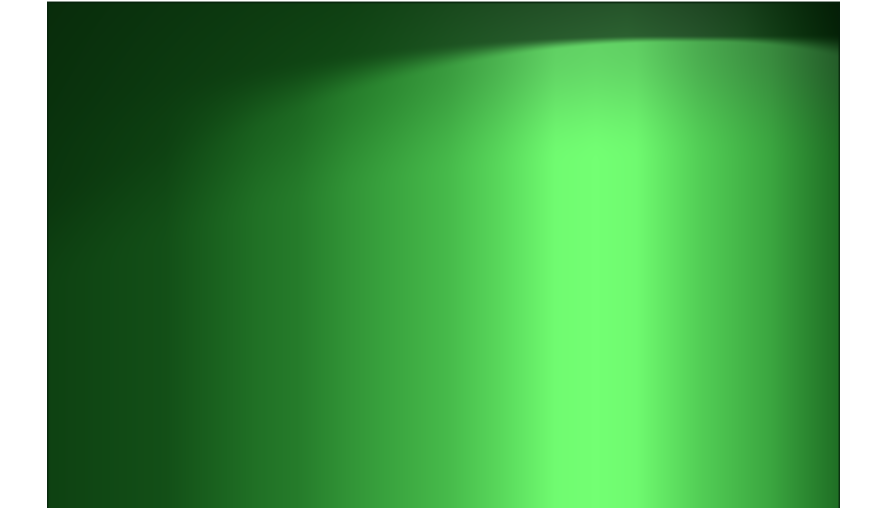
A Shadertoy shader for this background:

```glsl
// A glossy green panel with a bright vertical sheen under a dark curved lid, on white.

const vec3 PAPER = vec3(1.0);
const vec3 RIM = vec3(0.02, 0.12, 0.04);
const float LEFT = 0.0525, RIGHT = 0.9375, TOP = 0.003;   // panel bounds
const float RIM_WIDTH = 0.0016;
const float LID_PEAK = 0.077;                             // lid depth at its thinnest
const float SHADE_REACH = 0.24;                           // dimming below the lid

// Brightness stops: x = place across the canvas, y = green level
const vec2 SHEEN[13] = vec2[](
    vec2(0.052, 0.255), vec2(0.185, 0.31), vec2(0.286, 0.44), vec2(0.333, 0.485),
    vec2(0.39, 0.58), vec2(0.50, 0.73), vec2(0.56, 0.85), vec2(0.62, 0.985),
    vec2(0.665, 1.0), vec2(0.71, 0.98), vec2(0.78, 0.81), vec2(0.86, 0.65),
    vec2(0.94, 0.42));
const vec2 LID[7] = vec2[](
    vec2(0.052, 0.205), vec2(0.26, 0.26), vec2(0.39, 0.295), vec2(0.52, 0.34),
    vec2(0.70, 0.385), vec2(0.83, 0.29), vec2(0.94, 0.13));

float sheenLevel(float x) {
    float level = SHEEN[0].y;
    for (int i = 1; i < 13; i++) {
        float t = clamp((x - SHEEN[i - 1].x) / (SHEEN[i].x - SHEEN[i - 1].x), 0.0, 1.0);
        level = mix(level, SHEEN[i].y, t);
    }
    return level;
}

float lidLevel(float x) {
    float level = LID[0].y;
    for (int i = 1; i < 7; i++) {
        float t = clamp((x - LID[i - 1].x) / (LID[i].x - LID[i - 1].x), 0.0, 1.0);
        level = mix(level, LID[i].y, t);
    }
    return level;
}

// Deep green to pale green as the level rises
vec3 greenRamp(float level) {
    return vec3(0.45 * pow(level, 1.55), level, 0.45 * pow(level, 1.37));
}

void mainImage(out vec4 fragColor, in vec2 fragCoord) {
    vec2 uv = fragCoord / iResolution.xy;
    vec2 pixel = 1.0 / iResolution.xy;
    float depth = 1.0 - uv.y;

    // Curved lid boundary, softer away from the sheen
    float leftRun = max(0.75 - uv.x, 0.0);
    float rightRun = max(uv.x - 0.8, 0.0);
    float edge = LID_PEAK + 0.54 * leftRun * leftRun + 0.7 * rightRun * rightRun;
    float blur = 0.008 + 0.28 * leftRun * leftRun + 0.9 * rightRun * rightRun;
    float below = smoothstep(edge - blur, edge + blur, depth);

    // Panel body, dimmed just under the lid
    float reach = smoothstep(0.0, SHADE_REACH, depth - edge);
    vec3 body = greenRamp(sheenLevel(uv.x) * mix(0.83, 1.0, reach));
    body.rb += 0.05 * (1.0 - reach) * smoothstep(0.4, 0.65, uv.x);

    // Lid, with a greyer reflection above the sheen
    vec3 lid = greenRamp(lidLevel(uv.x));
    lid.rb += 0.07 * smoothstep(0.35, 0.68, uv.x) * (1.0 - smoothstep(0.75, 0.93, uv.x));
    lid *= mix(0.84, 1.0, clamp(depth / edge, 0.0, 1.0));
    vec3 color = mix(lid, body, below);

    // Thin dark rim, then the white surround
    float side = min(uv.x - LEFT, RIGHT - uv.x);
    float sideRim = 1.0 - smoothstep(RIM_WIDTH - pixel.x, RIM_WIDTH + pixel.x, side);
    float topRim = 1.0 - smoothstep(RIM_WIDTH, RIM_WIDTH + 2.0 * pixel.y, depth - TOP);
    color = mix(color, RIM, 0.75 * max(sideRim, topRim));
    float inside = smoothstep(-0.5 * pixel.x, 0.5 * pixel.x, side)
                 * smoothstep(-0.5 * pixel.y, 0.5 * pixel.y, depth - TOP);
    fragColor = vec4(mix(PAPER, color, inside), 1.0);
}
```
